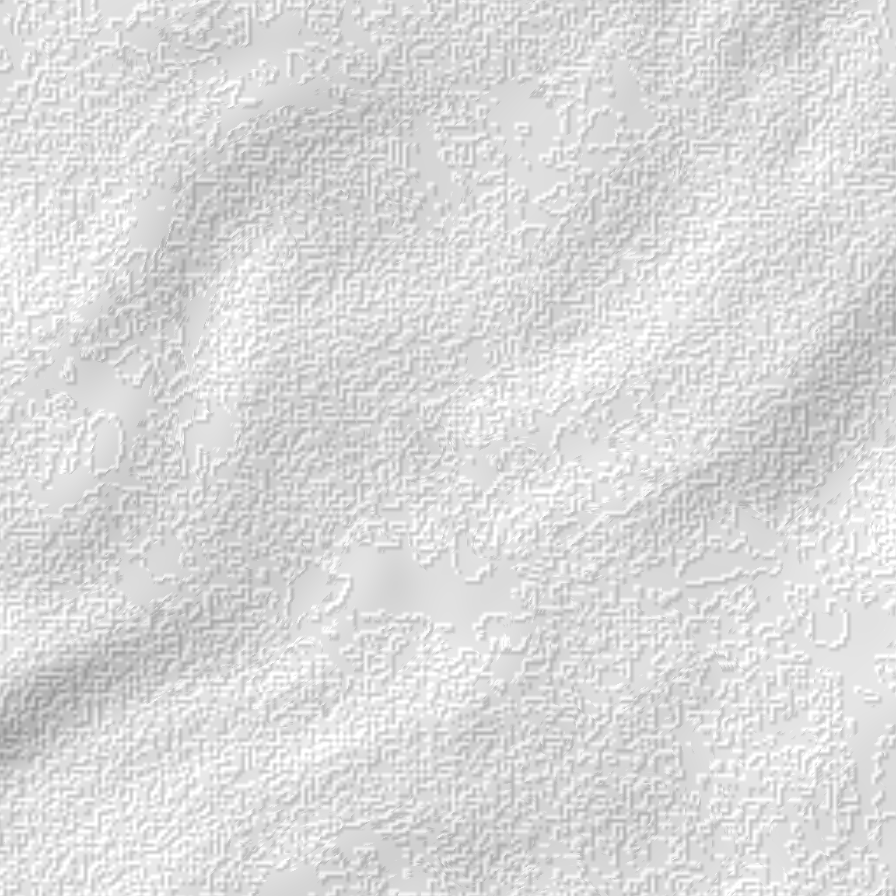
Reproduce this texture procedurally as a WebGL 1 fragment shader.

```glsl
precision highp float;
// Pale grey crumpled relief: faint diagonal folds under a dense maze of fine embossed lines.
uniform vec2 u_resolution;

const float CELLS = 256.0;         // relief cells across the canvas
const float BASE_GREY = 0.853;
const float FOLD_ANGLE = 0.72;     // direction the folds run, in radians
const float FOLD_STRENGTH = 0.33;
const float FOLD_REACH = 0.02;     // sampling distance of the fold shading
const float FOLD_WARP = 0.2;
const float GRAIN_FREQ = 0.56;     // grain frequency per cell
const float GRAIN_CALM = 0.35;
const float GRAIN_ROUGH = 2.6;
const float SLOPE_GRAIN = 1.5;     // extra grain on steep folds
const float LUMP_FREQ = 27.0;
const float LUMP_HEIGHT = 1.9;
const float LINE_CONTRAST = 0.118;
const float SHADOW_WEIGHT = 0.95;
const vec2 TO_LIGHT = vec2(-0.7071, 0.7071);

float hash(vec2 p) {
  vec3 q = fract(p.xyx * 0.1031);
  q += dot(q, q.yzx + 33.33);
  return fract((q.x + q.y) * q.z);
}

float noise(vec2 p) {
  vec2 i = floor(p);
  vec2 f = fract(p);
  f = f * f * (3.0 - 2.0 * f);
  return mix(mix(hash(i), hash(i + vec2(1.0, 0.0)), f.x),
             mix(hash(i + vec2(0.0, 1.0)), hash(i + 1.0), f.x), f.y);
}

// Height of the cloth-like folds, stretched along one diagonal
float foldHeight(vec2 p) {
  vec2 along = vec2(cos(FOLD_ANGLE), sin(FOLD_ANGLE));
  vec2 q = vec2(dot(p, along), dot(p, vec2(-along.y, along.x)));
  q += FOLD_WARP * (vec2(noise(p * 3.0 + 5.0), noise(p * 3.0 + 41.0)) - 0.5);
  return noise(q * vec2(2.2, 4.2) + 17.0)
       + 0.50 * noise(q * vec2(5.0, 8.5) + 63.0)
       + 0.22 * noise(q * vec2(12.0, 17.0) + 88.0);
}

// Height of one cell, rounded down to whole steps
float steppedHeight(vec2 cell, float steepness) {
  vec2 p = cell / CELLS;
  float patches = 0.6 * noise(p * 6.0 + 11.0) + 0.4 * noise(p * 17.0 + 29.0);
  float rough = smoothstep(0.25, 0.72, patches + SLOPE_GRAIN * steepness);
  float grain = mix(GRAIN_CALM, GRAIN_ROUGH, rough) * noise(cell * GRAIN_FREQ + 7.0);
  return floor(LUMP_HEIGHT * noise(p * LUMP_FREQ + 53.0) + grain);
}

// One where the height changes toward the right or upper cell
float contour(vec2 cell, float steepness) {
  float here = steppedHeight(cell, steepness);
  float change = abs(here - steppedHeight(cell + vec2(1.0, 0.0), steepness))
               + abs(here - steppedHeight(cell + vec2(0.0, 1.0), steepness));
  return min(change, 1.0);
}

// Light line with a shadow on the side away from the light
float emboss(vec2 cell, float steepness) {
  return contour(cell, steepness)
       - SHADOW_WEIGHT * contour(cell + vec2(-1.0, 1.0), steepness);
}

// Embossed cells blended smoothly into each other
float softEmboss(vec2 p, float steepness) {
  vec2 g = p * CELLS - 0.5;
  vec2 i = floor(g);
  vec2 f = fract(g);
  float lower = mix(emboss(i, steepness), emboss(i + vec2(1.0, 0.0), steepness), f.x);
  float upper = mix(emboss(i + vec2(0.0, 1.0), steepness), emboss(i + 1.0, steepness), f.x);
  return mix(lower, upper, f.y);
}

void main() {
  vec2 p = gl_FragCoord.xy / u_resolution;
  vec2 reach = TO_LIGHT * FOLD_REACH;
  float slope = foldHeight(p - reach) - foldHeight(p + reach);
  float grey = BASE_GREY + FOLD_STRENGTH * slope;
  grey += LINE_CONTRAST * softEmboss(p, abs(slope));
  gl_FragColor = vec4(vec3(clamp(grey, 0.6, 1.0)), 1.0);
}
```
